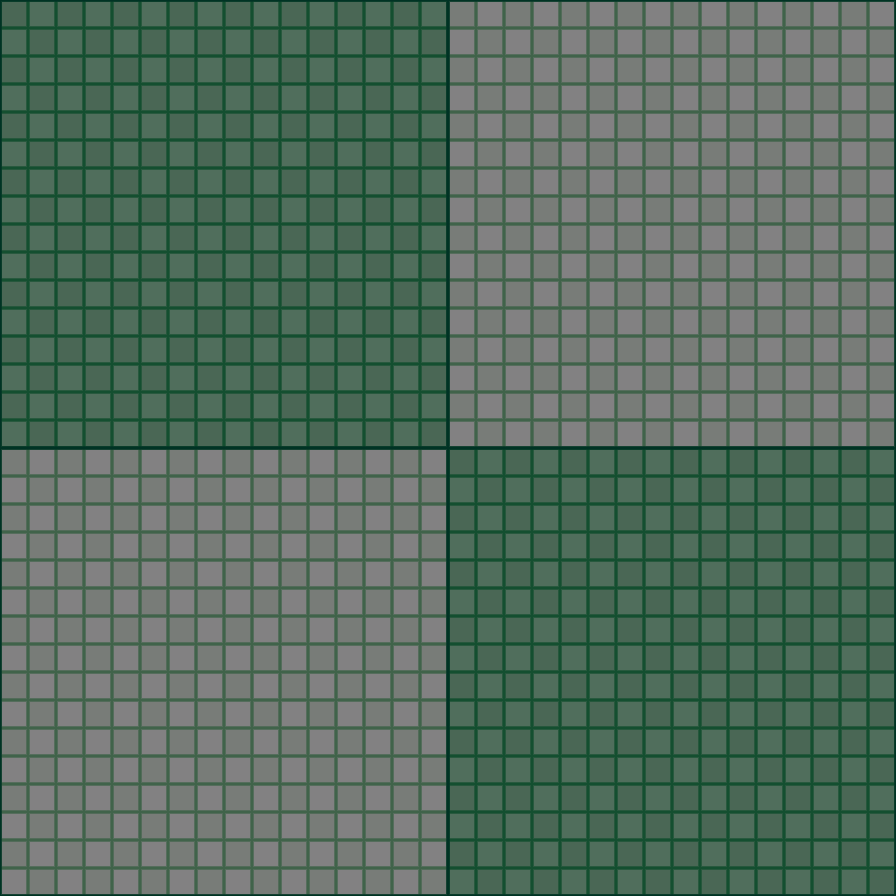
Reproduce this pattern procedurally as a WebGL 1 fragment shader.

```glsl
precision mediump float;
// Two by two checker of green and grey panels, each a 16 by 16 grid of faintly checkered tiles.

uniform vec2 u_resolution;

// 0 or 1, alternating between neighbouring unit cells; the lower left cell is 0
float checker(vec2 p) {
  vec2 cell = floor(p);
  return mod(cell.x + cell.y, 2.0);
}

// Coverage of the lines between unit cells, with width and pixel size in cells
float gridLines(vec2 p, float width, float pixel) {
  vec2 toLine = 0.5 - abs(fract(p) - 0.5);
  float dist = min(toLine.x, toLine.y);
  return clamp((0.5 * width - dist) / pixel + 0.5, 0.0, 1.0);
}

void main() {
  vec2 uv = gl_FragCoord.xy / u_resolution;
  float pixel = 1.0 / min(u_resolution.x, u_resolution.y);
  float isGreen = checker(uv * 2.0);
  float isShaded = checker(uv * 32.0);

  // Tiles: a light and a slightly greener shade in every panel
  vec3 greyTile = mix(vec3(0.51, 0.505, 0.51), vec3(0.47, 0.485, 0.47), isShaded);
  vec3 greenTile = mix(vec3(0.315, 0.43, 0.36), vec3(0.29, 0.405, 0.335), isShaded);
  vec3 color = mix(greyTile, greenTile, isGreen);

  // Fine lines between tiles
  vec3 lineColor = mix(vec3(0.25, 0.39, 0.29), vec3(0.08, 0.31, 0.19), isGreen);
  color = mix(color, lineColor, gridLines(uv * 32.0, 0.12, 32.0 * pixel));

  // Dark lines between panels and along the border
  color = mix(color, vec3(0.0, 0.2, 0.14), gridLines(uv * 2.0, 0.0078, 2.0 * pixel));

  gl_FragColor = vec4(color, 1.0);
}
```
